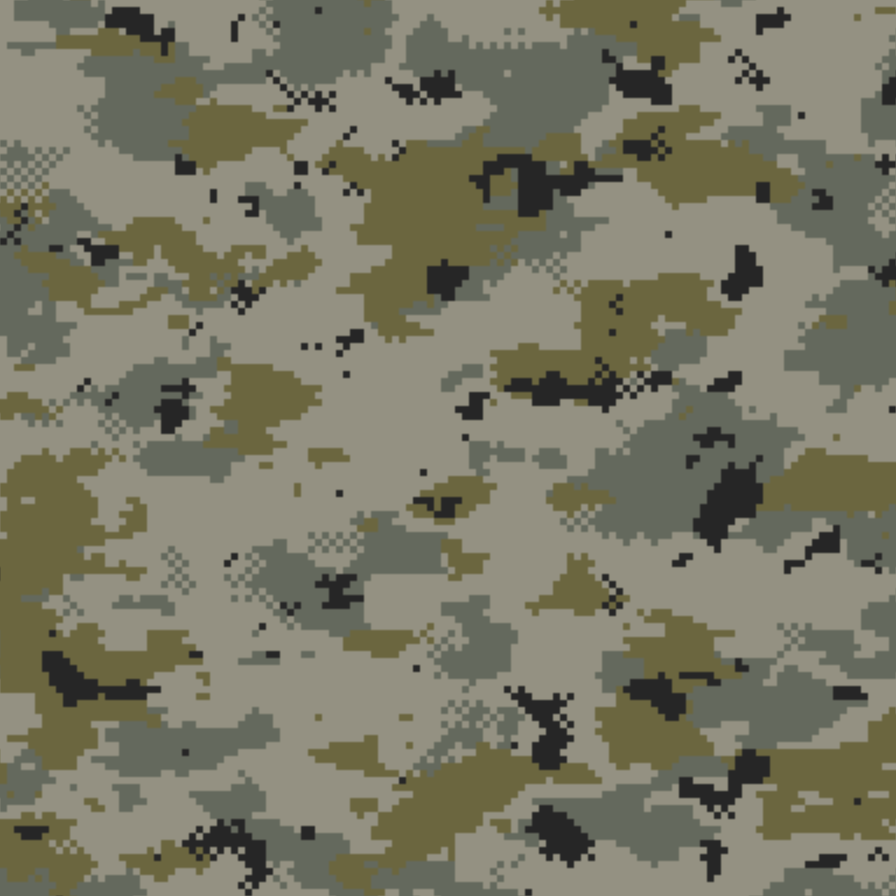
This pattern is drawn by a Shadertoy shader. Its source:

```glsl
const float CELLS = 128.0;     // blocks along the canvas height
const float NOISE_DEV = 0.216; // standard deviation of gradientNoise

const vec3 TAN   = vec3(0.582, 0.570, 0.508);
const vec3 SLATE = vec3(0.392, 0.412, 0.364);
const vec3 OLIVE = vec3(0.420, 0.400, 0.247);
const vec3 BLACK = vec3(0.150, 0.150, 0.150);

float hash(vec2 p) {
    vec3 q = fract(p.xyx * 0.1031);
    q += dot(q, q.yzx + 33.33);
    return fract((q.x + q.y) * q.z);
}

// Slope contribution of one lattice corner
float corner(vec2 lattice, vec2 offset) {
    float angle = 6.28318 * hash(lattice);
    return dot(vec2(cos(angle), sin(angle)), offset);
}

float gradientNoise(vec2 p) {
    vec2 i = floor(p), f = fract(p);
    vec2 s = f * f * f * (f * (f * 6.0 - 15.0) + 10.0);
    vec2 e = vec2(0.0, 1.0);
    float low  = mix(corner(i, f), corner(i + e.yx, f - e.yx), s.x);
    float high = mix(corner(i + e.xy, f - e.xy), corner(i + e.yy, f - e.yy), s.x);
    return mix(low, high, s.y);
}

// Layered noise scaled to unit deviation, so thresholds set area shares
float patches(vec2 p, int octaves, float gain) {
    float sum = 0.0, power = 0.0, amp = 1.0;
    for (int k = 0; k < octaves; k++) {
        sum += amp * gradientNoise(p);
        power += amp * amp;
        amp *= gain;
        p = p * 2.03 + vec2(17.3, 41.7);
    }
    return sum / (NOISE_DEV * sqrt(power));
}

// Alternating blocks that break up the rims in some regions
float checker(vec2 cell, vec2 uv) {
    float region = smoothstep(0.05, 0.25, gradientNoise(uv * 6.0 + 71.4));
    return region * (2.0 * mod(cell.x + cell.y, 2.0) - 1.0);
}

// Flat colour of one block
vec3 camouflage(vec2 cell) {
    vec2 uv = (cell + 0.5) / CELLS;
    float dither = checker(cell, uv);
    float slate = patches(uv * vec2(5.0, 8.5) + 13.6, 4, 0.58) + 0.30 * dither;
    float olive = patches(uv * vec2(4.6, 9.0) + 157.2, 4, 0.56) + 0.12 * dither;
    float black = patches(uv * vec2(9.5, 12.0) + 311.8, 3, 0.55) + 0.35 * dither;

    vec3 color = TAN;
    if (slate > 0.50) color = SLATE;
    if (olive > 0.79) color = OLIVE;
    if (black > 1.47) color = BLACK;
    return color;
}

void mainImage(out vec4 fragColor, in vec2 fragCoord) {
    vec2 p = fragCoord / iResolution.y * CELLS - 0.5;
    vec2 cell = floor(p);

    // Blend the four nearest blocks across a narrow soft border
    float border = clamp(0.5 * CELLS / iResolution.y, 0.22, 0.5);
    vec2 blend = smoothstep(0.5 - border, 0.5 + border, fract(p));
    vec3 low  = mix(camouflage(cell), camouflage(cell + vec2(1, 0)), blend.x);
    vec3 high = mix(camouflage(cell + vec2(0, 1)), camouflage(cell + vec2(1, 1)), blend.x);
    fragColor = vec4(mix(low, high, blend.y), 1.0);
}
```
